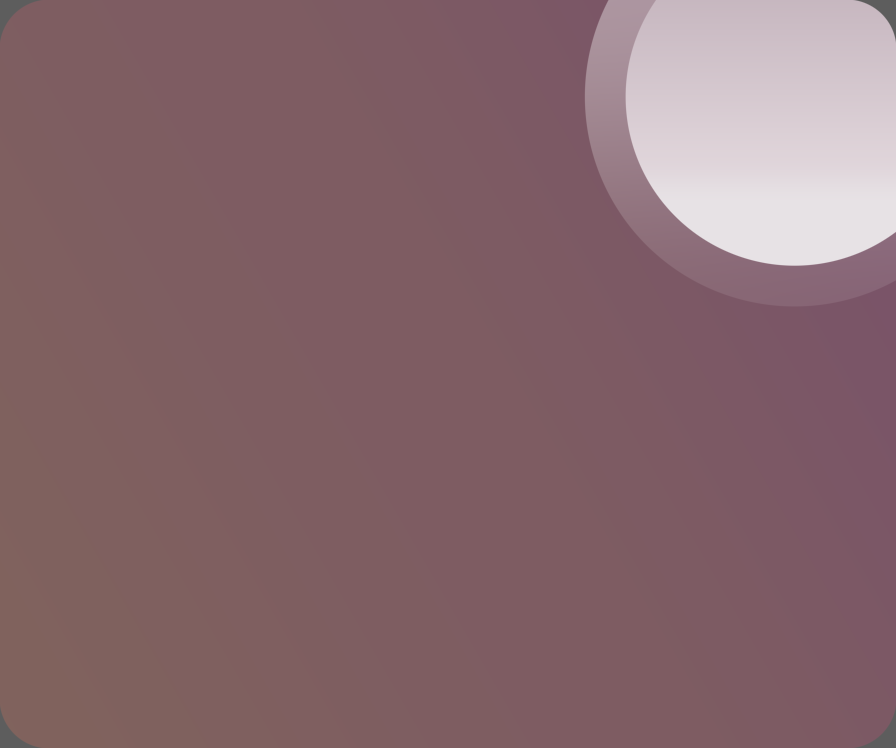
A Shadertoy shader for this background:

```glsl
#define DISC_CENTER vec2(1.0623, 0.8707)
#define DISC_RADIUS 0.2259
#define RING_RADIUS 0.2804
#define CORNER_RADIUS 0.066
#define GRADIENT_DIR vec2(0.87, 0.50)
#define BROWN vec3(0.502, 0.388, 0.363)
#define MAUVE vec3(0.493, 0.361, 0.384)
#define PLUM vec3(0.475, 0.325, 0.410)
#define DISC_TOP vec3(0.780, 0.718, 0.752)
#define DISC_MID vec3(0.872, 0.828, 0.850)
#define DISC_LOW vec3(0.906, 0.886, 0.898)
#define OUTSIDE vec3(0.365)

float roundedBox(vec2 p, vec2 halfSize, float radius) {
    vec2 q = abs(p) - halfSize + radius;
    return length(max(q, 0.0)) + min(max(q.x, q.y), 0.0) - radius;
}

// Antialiased coverage of a signed distance
float coverage(float dist) {
    float pixel = 1.0 / iResolution.y;
    return 1.0 - smoothstep(-0.75 * pixel, 0.75 * pixel, dist);
}

// Diagonal blend from brown at lower left to plum at upper right
vec3 backdrop(vec2 p) {
    float t = dot(p, GRADIENT_DIR);
    vec3 color = mix(BROWN, MAUVE, smoothstep(-0.1, 0.75, t));
    return mix(color, PLUM, smoothstep(0.75, 1.5, t));
}

// Vertical shading, flat and brightest near the lower rim
vec3 discColor(float y) {
    vec3 color = mix(DISC_LOW, DISC_MID, smoothstep(0.725, 0.795, y));
    return mix(color, DISC_TOP, clamp((y - 0.795) / 0.205, 0.0, 1.0));
}

void mainImage(out vec4 fragColor, in vec2 fragCoord) {
    vec2 p = fragCoord / iResolution.y;
    vec2 halfSize = 0.5 * iResolution.xy / iResolution.y;
    vec3 color = backdrop(p);

    // Translucent ring fading downward, then the opaque disc
    float distToCenter = length(p - DISC_CENTER);
    float ringAlpha = mix(0.09, 0.38, smoothstep(0.56, 1.03, p.y));
    color = mix(color, vec3(1.0), ringAlpha * coverage(distToCenter - RING_RADIUS));
    color = mix(color, discColor(p.y), coverage(distToCenter - DISC_RADIUS));

    // Rounded card corners
    float card = coverage(roundedBox(p - halfSize, halfSize, CORNER_RADIUS) - 0.5 / iResolution.y);
    fragColor = vec4(mix(OUTSIDE, color, card), 1.0);
}
```
